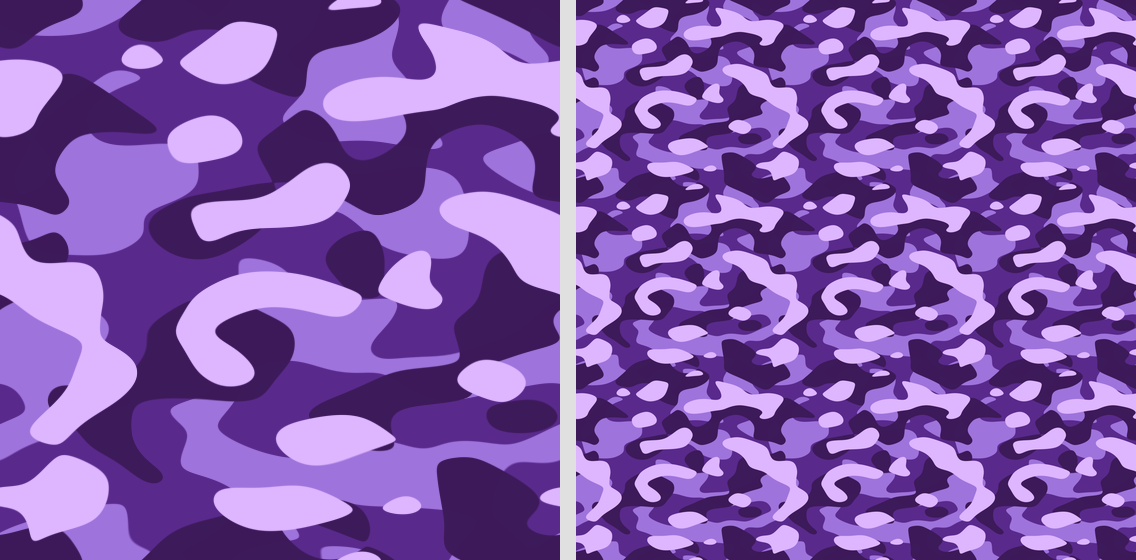
Left: one tile. Right: repeated 3 by 3.
Give the GLSL for this pattern, as a three.js fragment shader.

```glsl
// Seamless four-tone camouflage: purple, dark and light patches over lavender.
// Each patch layer is a sum of random-phase waves with whole-number frequencies,
// normalised to unit variance and cut at a level that sets its share of the area.

varying vec2 vUv;

const vec3 LAVENDER = vec3(0.62, 0.45, 0.86);
const vec3 PURPLE   = vec3(0.35, 0.16, 0.55);
const vec3 DARK     = vec3(0.24, 0.10, 0.35);
const vec3 LIGHT    = vec3(0.87, 0.71, 1.00);

// Cut levels in standard deviations: higher means less cover
const float PURPLE_LEVEL = -0.20;
const float DARK_LEVEL   = 0.295;
const float LIGHT_LEVEL  = 0.613;

// Spectrum falloff: higher means larger, calmer patches
const float BROAD_FALLOFF = 1.35;
const float LIGHT_FALLOFF = 1.0;

const float STRETCH  = 1.7;              // horizontal elongation of patches
const float MIN_FREQ = 3.0;              // waves per canvas, vertically
const float MAX_FREQ = 9.0;
const int   MAX_KX   = 5;                // MAX_FREQ / STRETCH
const int   MAX_KY   = 9;
const vec2  WARP_CELLS = vec2(6.0, 9.0); // whole cells, so the warp wraps
const vec2  WARP_SIZE  = vec2(0.06, 0.035);
const float EDGE = 0.0015;               // half width of the soft outline
const float TAU  = 6.2831853;

float hash(vec3 p) {
  p = fract((p + vec3(11.0, 37.0, 5.0)) * 0.1031);
  p += dot(p, p.zyx + 31.32);
  return fract((p.x + p.y) * p.z);
}

// Value noise that repeats over the unit square
float wrappedNoise(vec2 p, float seed) {
  vec2 g = p * WARP_CELLS;
  vec2 i = floor(g);
  vec2 f = g - i;
  f = f * f * f * (f * (f * 6.0 - 15.0) + 10.0);
  vec2 a = mod(i, WARP_CELLS);
  vec2 b = mod(i + 1.0, WARP_CELLS);
  float low  = mix(hash(vec3(a, seed)), hash(vec3(b.x, a.y, seed)), f.x);
  float high = mix(hash(vec3(a.x, b.y, seed)), hash(vec3(b, seed)), f.x);
  return mix(low, high, f.y);
}

// Coverage of one patch layer, from 0 to 1
float patches(vec2 p, float level, float falloff, float seed) {
  // Bend the outlines into lobes and hooks
  vec2 bend = vec2(wrappedNoise(p, seed + 1.0), wrappedNoise(p, seed + 2.0));
  p += WARP_SIZE * (bend - 0.5);

  // Sum the waves of an elliptical band, with their slope and energy
  float height = 0.0;
  float energy = 0.0;
  vec2 slope = vec2(0.0);
  for (int kx = 0; kx <= MAX_KX; kx++) {
    for (int ky = -MAX_KY; ky <= MAX_KY; ky++) {
      vec2 k = vec2(float(kx), float(ky));
      float freq = length(k * vec2(STRETCH, 1.0));
      bool mirrored = kx == 0 && ky < 0;
      if (mirrored || freq < MIN_FREQ || freq > MAX_FREQ) continue;
      float amp = pow(freq, -falloff);
      float phase = TAU * (dot(k, p) + hash(vec3(k, seed)));
      height += amp * cos(phase);
      slope -= amp * TAU * k * sin(phase);
      energy += 0.5 * amp * amp;
    }
  }

  // Turn height above the cut into a distance on the canvas
  float sigma = sqrt(energy);
  float dist = (height - level * sigma) / max(length(slope), sigma);
  return smoothstep(-EDGE, EDGE, dist);
}

void main() {
  vec3 color = LAVENDER;
  color = mix(color, PURPLE, patches(vUv, PURPLE_LEVEL, BROAD_FALLOFF, 17.0));
  color = mix(color, DARK, patches(vUv, DARK_LEVEL, BROAD_FALLOFF, 43.0));
  color = mix(color, LIGHT, patches(vUv, LIGHT_LEVEL, LIGHT_FALLOFF, 71.0));
  gl_FragColor = vec4(color, 1.0);
}
```
